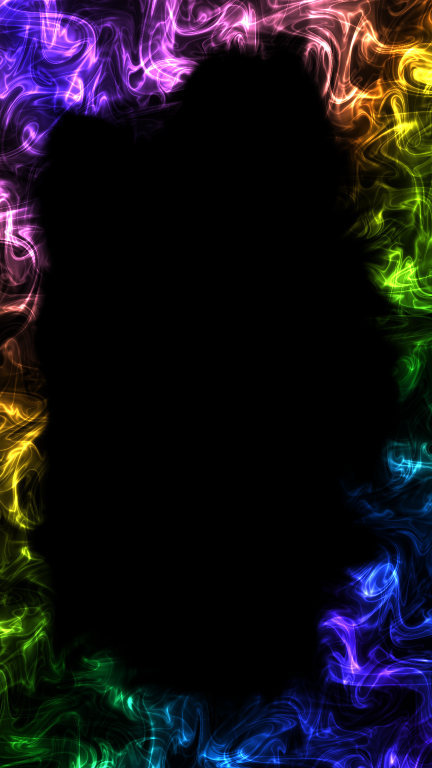
A Shadertoy shader for this background:

```glsl
// A ring of rainbow smoke curling inward from the canvas edges over black.
// Layered sine shears stir the plane into wisps; hue, reach and density are
// interpolated along the rectangular perimeter.

const int STOPS = 16; // four per side, counterclockwise from lower left

const vec3 HUES[STOPS] = vec3[STOPS](
    vec3(0.04, 0.46, 0.04), vec3(0.00, 0.46, 0.22), vec3(0.02, 0.36, 0.84), vec3(0.12, 0.20, 1.00),
    vec3(0.26, 0.08, 1.00), vec3(0.02, 0.30, 0.92), vec3(0.03, 0.48, 0.05), vec3(0.58, 0.86, 0.02),
    vec3(0.90, 0.45, 0.06), vec3(1.00, 0.50, 0.60), vec3(1.00, 0.42, 0.90), vec3(0.68, 0.27, 1.00),
    vec3(0.28, 0.11, 1.00), vec3(0.88, 0.38, 0.84), vec3(0.82, 0.44, 0.06), vec3(0.45, 0.64, 0.02));

// How far the smoke reaches, as a share of the half canvas
const float REACH[STOPS] = float[STOPS](
    0.28, 0.22, 0.24, 0.21, 0.40, 0.32, 0.18, 0.32,
    0.36, 0.15, 0.15, 0.32, 0.33, 0.20, 0.23, 0.21);

const float DENSITY[STOPS] = float[STOPS](
    0.95, 0.95, 1.00, 0.95, 0.95, 0.90, 0.75, 1.10,
    1.15, 1.15, 1.15, 1.15, 1.40, 1.00, 0.85, 0.85);

// Position along the rectangle, 0 to 16, for q in -1..1
float perimeter(vec2 q) {
    vec2 a = abs(q);
    vec2 e = q / max(max(a.x, a.y), 0.001);
    if (a.y > a.x) return q.y < 0.0 ? 2.0 + 2.0 * e.x : 10.0 - 2.0 * e.x;
    return q.x > 0.0 ? 6.0 + 2.0 * e.y : 14.0 - 2.0 * e.y;
}

vec3 hueAt(float t) {
    t = mod(t, float(STOPS));
    int i = int(t) % STOPS;
    return mix(HUES[i], HUES[(i + 1) % STOPS], fract(t));
}

float levelAt(float levels[STOPS], float t) {
    t = mod(t, float(STOPS));
    int i = int(t) % STOPS;
    return mix(levels[i], levels[(i + 1) % STOPS], smoothstep(0.0, 1.0, fract(t)));
}

// Stir the plane with area-preserving shears of rising frequency
vec2 stir(vec2 p, float strength) {
    float freq = 1.0;
    float angle = 0.6;
    for (int i = 0; i < 9; i++) {
        vec2 along = vec2(cos(angle), sin(angle));
        vec2 across = vec2(-along.y, along.x);
        p += along * strength / freq * sin(freq * dot(p, across) + 1.7 * float(i));
        freq *= 1.28;
        angle += 2.4;
    }
    return p;
}

// Thin bright line at each zero of the sine
float strand(float x, float sharpness) {
    return pow(1.0 - abs(sin(x)), sharpness);
}

// Soft veils crossed by fine filaments
float wisps(vec2 w) {
    float veil = 0.5 + 0.5 * sin(1.1 * w.x + 0.6 * w.y);
    float threads = strand(1.5 * w.x + 0.4 * w.y, 4.0) + 0.8 * strand(1.7 * w.y - 0.5 * w.x, 5.0);
    return 0.03 + 0.42 * veil * veil + threads * (0.25 + 0.60 * veil);
}

vec3 smokeFrame(vec2 uv, float aspect) {
    vec2 q = 2.0 * uv - 1.0;
    vec2 p = vec2(uv.x, uv.y * aspect);
    float depth = 1.0 - max(abs(q.x), abs(q.y));
    float t = perimeter(q);

    // Ragged inner boundary
    vec2 drift = sin(stir(p * 15.0 + 3.0, 0.9));
    float reach = levelAt(REACH, t) * (1.0 + 0.18 * drift.x + 0.12 * drift.y);
    float mask = 1.0 - smoothstep(0.60, 1.10, depth / reach);

    // Dark gaps between the plumes
    float density = levelAt(DENSITY, t);
    float gaps = smoothstep(-1.2, 0.8, drift.y + 0.5 * sin(17.0 * p.x + 11.0 * p.y) + density - 1.0);

    // Broad plumes and a finer layer of curls, over a haze where it is dense
    float broad = wisps(stir(p * 18.0, 1.15));
    float fine = wisps(stir(p.yx * 31.0 + 9.0, 1.10));
    float smoke = pow(0.62 * broad + 0.55 * fine + 0.5 * broad * fine, 1.25);
    float haze = 0.7 * max(density - 1.0, 0.0) * (1.0 - smoothstep(0.2, 0.9, depth / reach));
    float light = (1.35 * density * smoke + haze) * mask * mix(0.42, 1.15, gaps);

    vec3 hue = hueAt(t + 0.08 * drift.x);
    return hue * light * 1.25 + vec3(0.18) * max(light - 0.7, 0.0);
}

void mainImage(out vec4 fragColor, in vec2 fragCoord) {
    // Four samples smooth the fine filaments
    vec3 sum = vec3(0.0);
    for (int i = 0; i < 4; i++) {
        vec2 offset = vec2(float(i % 2), float(i / 2)) * 0.5 - 0.25;
        vec2 uv = (fragCoord + offset) / iResolution.xy;
        sum += min(smokeFrame(uv, iResolution.y / iResolution.x), vec3(1.0));
    }
    fragColor = vec4(sum * 0.25, 1.0);
}
```
